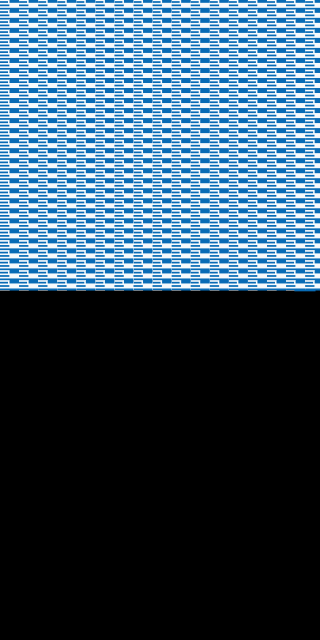
A Shadertoy shader for this pattern:

```glsl
// Blue and white woven bars with ragged stripe ends, above a plain black field.

// Coverage of a bar that repeats once per unit, softened over width w
float bar(float x, float centre, float halfWidth, float w) {
    float d = abs(fract(x - centre + 0.5) - 0.5);
    return clamp((halfWidth - d) / w + 0.5, 0.0, 1.0);
}

// Blue coverage of one cell: stripes on the left, a solid block on the right
float weave(vec2 cell, vec2 w) {
    float blue = bar(cell.x, 0.75, 0.25, w.x) * bar(cell.y, 0.03, 0.25, w.y);

    // Three thin stripes, each reaching a little further right
    for (int i = 0; i < 3; i++) {
        float k = float(i);
        float end = 0.42 + 0.07 * k;
        float stripe = bar(cell.x, 0.5 * end, 0.5 * end, w.x)
                     * bar(cell.y, 0.2 + k / 3.0, 0.085, w.y);
        blue = max(blue, stripe);
    }
    return blue;
}

void mainImage(out vec4 fragColor, in vec2 fragCoord) {
    vec2 uv = fragCoord / iResolution.xy;
    uv.y = 1.0 - uv.y;
    vec2 pixel = 1.0 / iResolution.xy;

    // Cells across and down the full canvas
    vec2 count = vec2(16.78, 63.85);
    float blue = weave(uv * count, pixel * count);
    vec3 ink = vec3(0.03, 0.42, 0.71);
    vec3 color = mix(vec3(0.97, 0.98, 0.99), ink, blue);

    // Black field below the weave
    float field = clamp((uv.y - 0.4540) / pixel.y + 0.5, 0.0, 1.0);
    color = mix(color, vec3(0.0), field);

    // Short leftover thread on the lower right edge
    float thread = bar(uv.x, 0.953, 0.033, pixel.x) * bar(uv.y, 0.4541, 0.0011, pixel.y);
    color = mix(color, ink, thread);

    fragColor = vec4(color, 1.0);
}
```
